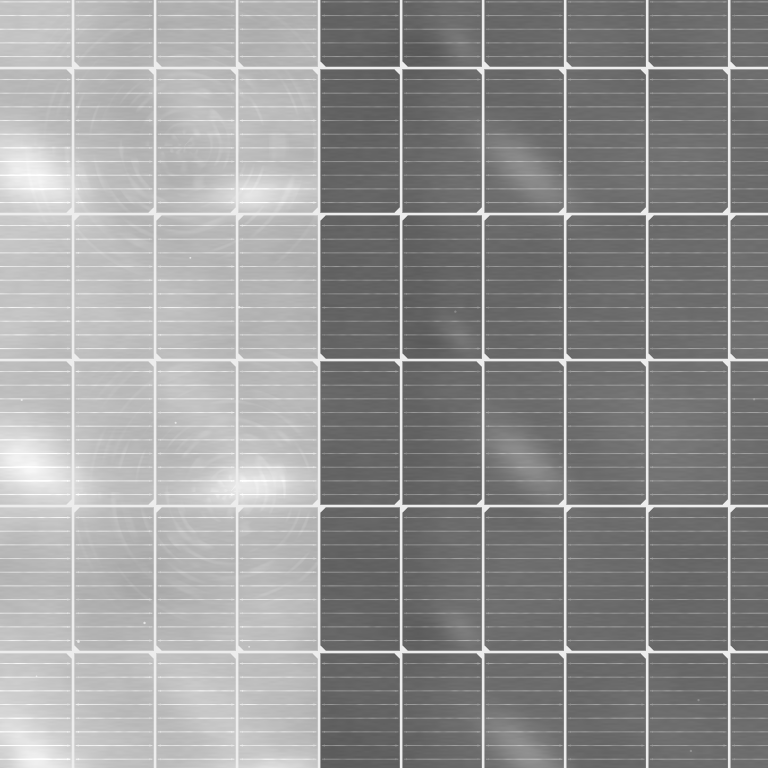
This pattern is drawn by a Shadertoy shader. Its source:

```glsl
// Grayscale solar panel: half-cut cells with busbars, cloudy light half beside a dark half.

const vec2 PITCH = vec2(0.1068, 0.1901);    // cell size
const vec2 ORIGIN = vec2(0.0951, 0.1510);   // one grid junction
const float GAP_HALF = 0.0017;              // half width of the bright gaps
const float CHAMFER = 0.0105;               // corner cut, measured from the gap centre
const float BAR_STEP = 0.0178;              // busbar spacing
const float BAR_COUNT = 10.0;
const float BAR_HALF = 0.00065;
const float SEAM_COLUMN = 4.0;              // first dark column

float hash(vec2 p) {
    vec3 q = fract(vec3(p.xyx) * 0.1031);
    q += dot(q, q.yzx + 33.33);
    return fract((q.x + q.y) * q.z);
}

float noise(vec2 p) {
    vec2 i = floor(p), f = fract(p);
    f = f * f * (3.0 - 2.0 * f);
    return mix(mix(hash(i), hash(i + vec2(1, 0)), f.x),
               mix(hash(i + vec2(0, 1)), hash(i + vec2(1, 1)), f.x), f.y);
}

float fbm(vec2 p) {
    float sum = 0.0, amp = 0.5;
    for (int i = 0; i < 4; i++) {
        sum += amp * noise(p);
        p = mat2(1.6, 1.2, -1.2, 1.6) * p + 7.3;
        amp *= 0.5;
    }
    return sum;
}

// Box-filtered coverage of a line of the given half width
float lineCover(float d, float halfWidth, float px) {
    return clamp((min(d + 0.5 * px, halfWidth) - max(d - 0.5 * px, -halfWidth)) / px, 0.0, 1.0);
}

float fillCover(float d, float px) {
    return clamp(0.5 - d / px, 0.0, 1.0);
}

// Soft tilted ellipse, repeated every two cell rows
float glow(vec2 p, vec2 center, vec2 size, float angle) {
    vec2 d = p - center;
    float period = 2.0 * PITCH.y;
    d.y = mod(d.y + 0.5 * period, period) - 0.5 * period;
    float c = cos(angle), s = sin(angle);
    d = vec2(c * d.x + s * d.y, c * d.y - s * d.x) / size;
    return exp(-dot(d, d));
}

// Faint curved wiping marks around a center
float wipeMarks(vec2 p, vec2 center) {
    vec2 d = p - center;
    float r = length(d);
    float streak = noise(vec2(r * 170.0, atan(d.y, d.x) * 2.5));
    return smoothstep(0.6, 1.0, streak) * smoothstep(0.28, 0.12, r);
}

float lightShade(vec2 p, vec2 cell) {
    float v = 0.635 + 0.15 * fbm(p * vec2(6.0, 8.0) + 3.0);
    v += 0.045 * smoothstep(0.22, 0.0, p.x) + 0.02 * smoothstep(0.40, 0.52, p.x);
    float mottled = 0.6 + 0.8 * fbm(p * 16.0);
    v += 0.17 * mottled * glow(p, vec2(0.045, 0.392), vec2(0.075, 0.038), -0.6);
    v += 0.17 * mottled * glow(p, vec2(0.335, 0.366), vec2(0.085, 0.026), 0.1);
    v += 0.05 * glow(p, vec2(0.27, 0.46), vec2(0.11, 0.035), -0.8);
    v += 0.035 * wipeMarks(p, vec2(0.24, 0.81)) + 0.035 * wipeMarks(p, vec2(0.30, 0.36));
    return v + 0.025 * (hash(cell + 17.0) - 0.5);
}

float darkShade(vec2 p, vec2 cell) {
    float v = 0.385 + 0.07 * fbm(p * vec2(6.0, 8.0) + 11.0);
    v -= 0.03 * smoothstep(0.60, 0.53, p.x);
    v -= 0.04 * glow(p, vec2(0.57, 0.555), vec2(0.055, 0.025), 0.0);
    v += 0.14 * glow(p, vec2(0.685, 0.398), vec2(0.070, 0.028), -0.75);
    v += 0.08 * glow(p, vec2(0.598, 0.562), vec2(0.032, 0.018), -0.7);
    v += 0.025 * glow(p, vec2(0.85, 0.44), vec2(0.12, 0.06), -0.6);
    return v + 0.02 * (hash(cell + 41.0) - 0.5);
}

// Busbars with small pads at both ends; q is measured from the cell centre
float busbars(vec2 q, float px) {
    float top = 0.5 * (BAR_COUNT - 1.0);
    float index = clamp(floor(q.y / BAR_STEP) + 0.5, -top, top);
    float dy = q.y - index * BAR_STEP;
    float edge = 0.5 * PITCH.x - abs(q.x);
    float bar = lineCover(dy, BAR_HALF, px) * fillCover(0.0035 - edge, px);
    float pad = fillCover(length(vec2(edge - 0.0068, dy)) - 0.0012, px);
    return max(bar, 0.9 * pad);
}

// Sparse bright dust
float specks(vec2 p, float px) {
    vec2 g = p * 14.0, id = floor(g);
    vec2 spot = 0.2 + 0.6 * vec2(hash(id + 5.0), hash(id + 9.0));
    float radius = mix(0.0008, 0.0018, hash(id + 2.0));
    return step(0.93, hash(id)) * fillCover(length(fract(g) - spot) / 14.0 - radius, px);
}

void mainImage(out vec4 fragColor, in vec2 fragCoord) {
    vec2 p = fragCoord / iResolution.y;
    float px = 1.0 / iResolution.y;
    vec2 grid = (p - ORIGIN) / PITCH;
    vec2 cell = floor(grid);
    vec2 q = (fract(grid) - 0.5) * PITCH;
    vec2 edge = 0.5 * PITCH - abs(q);

    // Cell surface with fine grain
    bool dark = cell.x >= SEAM_COLUMN - 0.5 - 1.0;
    float shade = dark ? darkShade(p, cell) : lightShade(p, cell);
    shade += 0.02 * (noise(p * vec2(90.0, 420.0)) - 0.5);

    // Printed busbars, slightly uneven
    float wear = 0.65 + 0.6 * noise(p * vec2(130.0, 60.0));
    shade += (dark ? 0.19 : 0.16) * wear * busbars(q, px);
    shade = mix(shade, 0.95, (dark ? 0.25 : 0.8) * specks(p, px));

    // Bright gaps; cut corners face left on even rows, right on odd rows
    float cutSide = mod(cell.y, 2.0) < 0.5 ? -1.0 : 1.0;
    float corner = q.x * cutSide > 0.0 ? fillCover((edge.x + edge.y - CHAMFER) * 0.7071, px) : 0.0;
    float gap = max(fillCover(edge.x - GAP_HALF, px), fillCover(edge.y - GAP_HALF, px));
    shade = mix(shade, 0.93, max(gap, corner));

    fragColor = vec4(vec3(clamp(shade, 0.0, 1.0)), 1.0);
}
```
